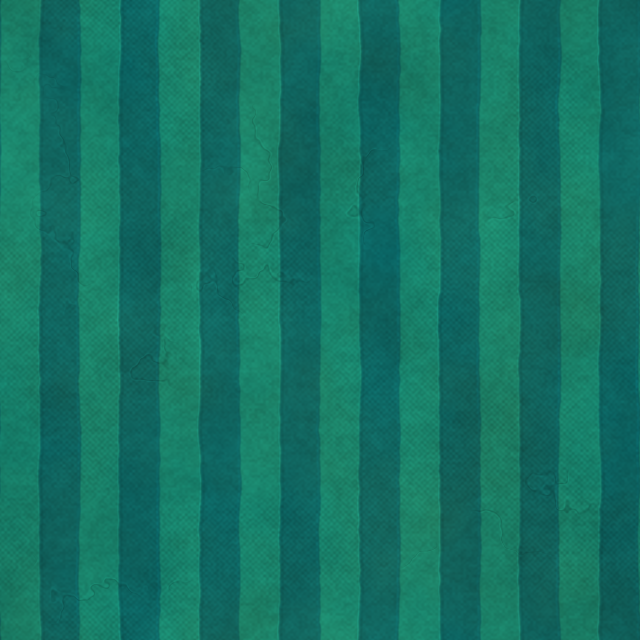
This pattern is drawn by a WebGL 1 fragment shader. Its source:

```glsl
precision highp float;
// Worn two-tone green vertical stripes on embossed, mottled paper.

uniform vec2 u_resolution;

const float STRIPES = 8.0;          // light + dark pairs across
const vec3 LIGHT = vec3(0.104, 0.506, 0.408);
const vec3 DARK = vec3(0.064, 0.390, 0.366);
const vec3 RIM = vec3(0.120, 0.570, 0.490);
const vec3 SEAM = vec3(0.060, 0.420, 0.415);
const float EDGE_SOFT = 0.016;      // in stripe pairs
const float EDGE_WOBBLE = 0.035;    // in stripe pairs
const float LINE_WIDTH = 0.016;     // in stripe pairs
const float WEAVE = 110.0;          // embossed cells across
const float WEAVE_DEPTH = 0.050;
const float MOTTLE = 0.26;
const float GRAIN = 0.10;
const float CREASE = 0.10;
const float TAU = 6.2831853;

float hash(vec2 p) {
  vec3 q = fract(p.xyx * vec3(0.1031, 0.1030, 0.0973));
  q += dot(q, q.yzx + 33.33);
  return fract((q.x + q.y) * q.z);
}

// Value noise on the unit square, wrapping after "cells" whole cells.
float noise(vec2 uv, vec2 cells, float seed) {
  vec2 p = uv * cells;
  vec2 i = floor(p);
  vec2 f = p - i;
  f = f * f * (3.0 - 2.0 * f);
  vec2 a = mod(i, cells) + seed;
  vec2 b = mod(i + 1.0, cells) + seed;
  return mix(mix(hash(a), hash(vec2(b.x, a.y)), f.x),
             mix(hash(vec2(a.x, b.y)), hash(b), f.x), f.y);
}

// Layered wrapping noise, centred on zero.
float cloud(vec2 uv, float cells, float seed) {
  float sum = 0.0;
  float gain = 0.5;
  for (int i = 0; i < 5; i++) {
    sum += gain * (noise(uv, vec2(cells), seed) - 0.5);
    cells *= 2.0;
    seed += 17.0;
    gain *= 0.6;
  }
  return sum;
}

// Thin line of the given half width around zero.
float line(float d, float width) {
  return 1.0 - smoothstep(0.0, width, abs(d));
}

// Short paper creases along noise contours, kept to sparse patches.
float creases(vec2 uv) {
  float contour = cloud(uv, 6.0, 211.0);
  float patches = smoothstep(0.66, 0.86, noise(uv, vec2(9.0), 307.0));
  return patches * (line(contour, 0.014) - 0.6 * line(contour - 0.016, 0.016));
}

// Diagonal dot emboss, pressed unevenly and faded at coarse sizes.
float weave(vec2 uv, float pixel) {
  vec2 wave = cos(TAU * WEAVE * uv);
  float press = smoothstep(0.25, 0.75, noise(uv, vec2(7.0), 401.0));
  float visible = 1.0 - smoothstep(0.25, 0.5, WEAVE * pixel);
  return wave.x * wave.y * mix(0.3, 1.0, press) * visible;
}

void main() {
  vec2 uv = gl_FragCoord.xy / u_resolution;
  float pixel = 1.0 / min(u_resolution.x, u_resolution.y);
  float pairPixel = STRIPES * pixel;

  // Stripes: the light band spans 0 to 0.5, with hand-cut edges.
  float wobble = noise(uv, vec2(16.0, 12.0), 11.0) - 0.5;
  wobble += 0.5 * (noise(uv, vec2(32.0, 64.0), 53.0) - 0.5);
  float s = fract(uv.x * STRIPES + EDGE_WOBBLE * wobble + 0.25) - 0.25;
  float inside = 0.25 - abs(s - 0.25);
  float soft = max(EDGE_SOFT, 0.75 * pairPixel);
  vec3 color = mix(DARK, LIGHT, smoothstep(-soft, soft, inside));

  // Broken rim on the right of each light band, bluish seam on its left.
  float lineWidth = max(LINE_WIDTH, pairPixel);
  float wear = noise(uv, vec2(16.0, 10.0), 101.0);
  color = mix(color, RIM, line(s - 0.485, lineWidth) * mix(0.1, 0.7, wear));
  color = mix(color, SEAM, line(s + 0.03, 1.6 * lineWidth) * mix(0.8, 0.2, wear));
  color *= 1.0 - 0.06 * line(s - 0.53, 1.8 * lineWidth);

  // Paper: broad mottling, fine grain, emboss and creases.
  float mottle = cloud(uv, 8.0, 131.0);
  float grain = noise(uv, vec2(230.0, 250.0), 151.0) - 0.5;
  grain += 0.6 * (noise(uv, vec2(70.0, 110.0), 173.0) - 0.5);
  float shade = 1.0 + MOTTLE * mottle + GRAIN * grain;
  shade += WEAVE_DEPTH * weave(uv, pixel) - CREASE * creases(uv);
  color *= shade;

  // Slight ink drift between warmer and cooler green.
  float drift = cloud(uv, 5.0, 251.0);
  color += drift * vec3(0.06, 0.0, -0.05);

  gl_FragColor = vec4(clamp(color, 0.0, 1.0), 1.0);
}
```
